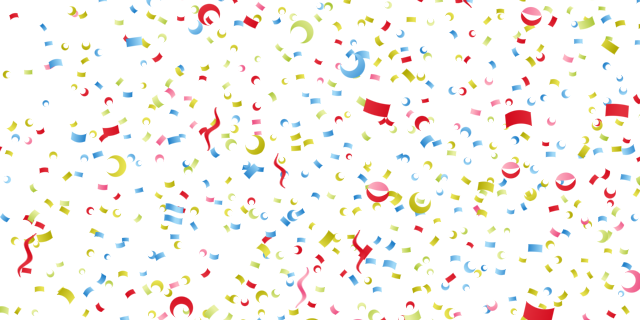
Reproduce this pattern procedurally as a Shadertoy shader.

```glsl
// Party confetti: small bent strips, crescents, curls, ribbons and banded discs on white.

// Layers: cell size, share of filled cells, smallest and largest half-size
const vec4 SMALL  = vec4(0.060, 0.90, 0.011, 0.0165);
const vec4 MEDIUM = vec4(0.150, 0.50, 0.019, 0.027);
const vec4 LARGE  = vec4(0.250, 0.80, 0.036, 0.048);
const float EDGE_PIXELS = 0.8;
const float LEFT_THINNING = 0.45;   // how much sparser the left border is
const vec3 PAPER = vec3(1.0);

const int YELLOW = 0, GREEN = 1, BLUE = 2, RED = 3, PINK = 4;
const vec3 DARK[5] = vec3[5](vec3(0.70, 0.67, 0.02), vec3(0.66, 0.77, 0.20),
    vec3(0.13, 0.50, 0.79), vec3(0.83, 0.05, 0.12), vec3(0.93, 0.32, 0.52));
const vec3 LIGHT[5] = vec3[5](vec3(0.91, 0.89, 0.32), vec3(0.91, 0.94, 0.64),
    vec3(0.63, 0.85, 0.97), vec3(0.89, 0.19, 0.24), vec3(0.99, 0.70, 0.76));

const int STRIP = 0, CRESCENT = 1, CURL = 2, RIBBON = 3, BALL = 4, STACK = 5;

float hash(vec2 p) {
    return fract(sin(dot(p, vec2(127.1, 311.7))) * 43758.5453);
}

vec2 rotate(vec2 p, float a) {
    float c = cos(a), s = sin(a);
    return vec2(c * p.x + s * p.y, c * p.y - s * p.x);
}

float box(vec2 p, vec2 halfSize) {
    vec2 q = abs(p) - halfSize;
    return length(max(q, 0.0)) + min(max(q.x, q.y), 0.0);
}

// Distance to a piece of about unit half-size; bend runs from -1 to 1
float shape(int kind, vec2 p, float bend) {
    if (kind == STRIP) {
        return box(p + vec2(0.0, 0.35 * bend * (p.x * p.x - 0.4)), vec2(0.95, 0.5));
    }
    if (kind == CRESCENT) {
        return max(length(p) - 0.85, 0.68 - length(p - vec2(0.5, 0.2 * bend)));
    }
    if (kind == CURL) {
        return abs(length(p) - 0.7) - 0.27 * cos(0.68 * atan(p.y, p.x));
    }
    if (kind == RIBBON) {
        float middle = 0.24 * sin(3.4 * p.y + 3.0 * bend);
        float width = 0.13 * cos(0.95 * p.y);
        return max(0.75 * abs(p.x - middle) - width, abs(p.y) - 1.5);
    }
    if (kind == BALL) {
        float gap = 0.2 - 0.3 * p.x * p.x - abs(p.y - 0.5 * p.x * p.x + 0.1);
        return max(length(p * vec2(1.0, 1.1)) - 0.75, gap);
    }
    float wave = p.y + 0.1 * sin(3.0 * p.x);
    return box(vec2(p.x, abs(wave) - 0.45), vec2(0.72, 0.24));
}

int smallHue(float h) {
    return h < 0.29 ? YELLOW : h < 0.49 ? GREEN : h < 0.77 ? BLUE : h < 0.93 ? RED : PINK;
}

int largeKind(float h) {
    return h < 0.20 ? STRIP : h < 0.55 ? CURL : h < 0.74 ? RIBBON : h < 0.89 ? BALL : STACK;
}

int largeHue(int kind, float h) {
    if (kind == STRIP) return RED;
    if (kind == STACK) return BLUE;
    if (kind == RIBBON) return h < 0.7 ? RED : PINK;
    return h < 0.35 ? YELLOW : h < 0.5 ? GREEN : h < 0.75 ? BLUE : h < 0.88 ? RED : PINK;
}

// Paints one jittered grid of pieces over the colour below
vec3 scatter(vec3 below, vec2 uv, vec4 layer, bool isLarge, float seed) {
    float edge = EDGE_PIXELS / iResolution.y;
    vec2 home = floor(uv / layer.x);
    for (int j = -1; j <= 1; j++)
    for (int i = -1; i <= 1; i++) {
        vec2 cell = home + vec2(i, j);
        vec2 key = cell + seed;
        vec2 centre = (cell + 0.05 + 0.9 * vec2(hash(key), hash(key + 7.3))) * layer.x;
        float share = layer.y * (1.0 - LEFT_THINNING * (1.0 - smoothstep(0.0, 0.4, centre.x)));
        if (hash(key + 13.7) > share) continue;

        float pick = hash(key + 19.1), hueRoll = hash(key + 23.9);
        float turn = 2.0 * hash(key + 31.3) - 1.0, bend = 2.0 * hash(key + 37.7) - 1.0;
        float tone = hash(key + 41.9);
        int kind = isLarge ? largeKind(pick) : pick < 0.62 ? STRIP : pick < 0.9 ? CRESCENT : CURL;
        int hue = isLarge ? largeHue(kind, hueRoll) : smallHue(hueRoll);

        // Strips lean a little, curls and crescents point anywhere
        float reach = kind == CRESCENT || kind == CURL ? 3.14 : kind == STRIP ? 1.1 : 0.35;
        if (kind == STRIP && (isLarge || (hue == BLUE && tone > 0.45))) reach = 0.3;
        float size = mix(layer.z, layer.w, hash(key + 47.1));
        vec2 p = rotate(uv - centre, reach * turn) / size;

        // Shine along the piece
        float shine = 0.25 + 0.6 * tone + 0.45 * p.x * sign(bend);
        if (kind == RIBBON) shine = 0.5 + 0.5 * cos(3.4 * p.y + 3.0 * bend);
        if (kind == STACK) shine = 0.65 + 0.4 * sin(4.0 * p.x + bend);
        if (kind == BALL) hue = p.y > 0.5 * p.x * p.x - 0.1 ? PINK : RED;
        vec3 colour = mix(DARK[hue], LIGHT[hue], clamp(shine, 0.0, 1.0));
        float cover = 1.0 - smoothstep(-edge, edge, shape(kind, p, bend) * size);
        below = mix(below, colour, cover);
    }
    return below;
}

void mainImage(out vec4 fragColor, in vec2 fragCoord) {
    vec2 uv = fragCoord / iResolution.y;
    vec3 colour = scatter(PAPER, uv, SMALL, false, 3.1);
    colour = scatter(colour, uv, MEDIUM, false, 57.4);
    colour = scatter(colour, uv, LARGE, true, 91.8);
    fragColor = vec4(colour, 1.0);
}
```
